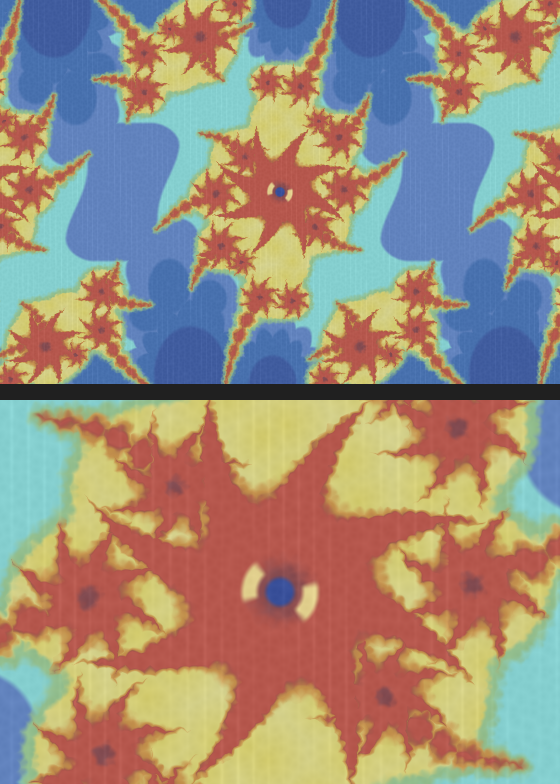
Top: the whole. Bottom: its middle third, enlarged.
This pattern is drawn by a Shadertoy shader. Its source:

```glsl
const float PERIOD = 4.33;
const float TAU = 6.2831853;

// Centre, radius of each red star in half a repeat
const vec3 STARS[12] = vec3[](
    vec3(0.0, 0.0, 0.86), vec3(0.81, 0.75, 0.31), vec3(0.88, 0.03, 0.33),
    vec3(-0.17, 1.50, 0.23), vec3(0.28, 1.45, 0.26), vec3(0.53, 0.97, 0.17),
    vec3(-0.48, 0.48, 0.28), vec3(-1.10, 2.13, 0.50), vec3(-1.87, 1.90, 0.28),
    vec3(-1.87, 1.37, 0.29), vec3(-1.52, 2.24, 0.16), vec3(-0.62, 2.58, 0.22));

// Root and tip of each tapering arm
const vec4 ARMS[9] = vec4[](
    vec4(0.90, 0.05, 1.70, 0.52), vec4(-0.50, 0.50, -1.10, 0.80),
    vec4(0.81, 0.75, 1.22, 1.32), vec4(0.28, 1.45, 0.75, 2.65),
    vec4(-1.87, 1.90, -2.60, 2.75), vec4(-1.87, 1.37, -2.55, 1.55),
    vec4(-1.80, 1.40, -2.10, 0.98), vec4(-1.10, 2.00, -0.78, 1.53),
    vec4(-1.10, 2.13, -0.40, 2.30));

// Centre, radius of the pale flesh between the stars
const vec3 FLESH[6] = vec3[](
    vec3(0.05, 0.95, 0.48), vec3(0.08, 1.40, 0.36), vec3(-1.42, 1.76, 0.40),
    vec3(-1.02, 1.76, 0.28), vec3(-0.55, 0.45, 0.42), vec3(0.50, 0.52, 0.48));

vec2 hash2(vec2 p) {
    return fract(sin(vec2(dot(p, vec2(127.1, 311.7)), dot(p, vec2(269.5, 183.3)))) * 437.58);
}

float cellular(vec2 p) {
    vec2 cell = floor(p);
    float nearest = 2.0;
    for (int y = -1; y <= 1; y++)
        for (int x = -1; x <= 1; x++) {
            vec2 c = cell + vec2(x, y);
            nearest = min(nearest, length(c + hash2(c) - p));
        }
    return nearest;
}

// Offset from the nearest horizontal repeat of a point
vec2 offsetFrom(vec2 p, vec2 centre) {
    vec2 d = p - centre;
    d.x -= PERIOD * round(d.x / PERIOD);
    return d;
}

float smoothMin(float a, float b, float k) {
    float h = max(k - abs(a - b), 0.0) / k;
    return min(a, b) - 0.25 * h * h * k;
}

float star(vec2 d, float radius) {
    float r = length(d);
    float turn = atan(d.y, d.x) * 8.0 / TAU + 0.5 * r / radius;
    float spike = abs(fract(turn) - 0.5) * 2.0;
    return (r - radius * (0.50 + 0.58 * spike * spike * spike)) * 0.75;
}

// x: serrated outline, y: beaded core
vec2 arm(vec2 p, vec4 ends) {
    vec2 axis = ends.zw - ends.xy;
    vec2 d = offsetFrom(p, 0.5 * (ends.xy + ends.zw)) + 0.5 * axis;
    float t = clamp(dot(d, axis) / dot(axis, axis), 0.0, 1.0);
    vec2 side = normalize(vec2(axis.y, -axis.x));
    float r = length(d - axis * t - side * 0.07 * sin(t * 0.5 * TAU));
    float bead = abs(sin(t * 17.0));
    float width = 0.2 * (1.0 - t) + 0.015;
    return vec2(r - width * (0.65 + 0.35 * bead), r - width * 0.45 * bead);
}

float rosette(vec2 d, vec2 radius, float petals) {
    float a = atan(d.y, d.x);
    return (length(d / radius) - 0.84 - 0.18 * abs(sin(a * petals))) * min(radius.x, radius.y);
}

float ellipse(vec2 d, vec2 radius) {
    return (length(d / radius) - 1.0) * min(radius.x, radius.y);
}

void mainImage(out vec4 fragColor, in vec2 fragCoord) {
    vec2 uv = (fragCoord - 0.5 * iResolution.xy) / iResolution.y * 5.28;
    float soft = 0.012 + 5.28 / iResolution.y;
    float grain = cellular(uv * 22.0);
    vec2 p = uv + 0.035 * (vec2(grain, cellular(uv * 19.0 + 7.0)) - 0.5);

    float halo = 9.0, petal = 9.0, heart = 9.0, flesh = 9.0, red = 9.0, pit = 9.0;

    // Each repeat has half-turn symmetry
    for (float s = 1.0; s >= -1.0; s -= 2.0) {
        vec2 q = p * s, clean = uv * s;

        // Blue rosettes and their lobes
        vec2 big = offsetFrom(clean, vec2(1.23, 2.50));
        vec2 mid = offsetFrom(clean, vec2(0.10, 2.65));
        vec2 low = offsetFrom(clean, vec2(-1.87, 2.65));
        float lobes = min(rosette(big, vec2(0.74, 1.0), 7.0),
            min(rosette(mid, vec2(0.56, 0.78), 8.0), rosette(low, vec2(0.42, 0.42), 6.0)));
        lobes = min(lobes, ellipse(offsetFrom(clean, vec2(1.52, 1.30)), vec2(0.29, 0.38)));
        lobes = min(lobes, ellipse(offsetFrom(clean, vec2(0.97, 1.47)), vec2(0.24, 0.26)));
        lobes = min(lobes, ellipse(offsetFrom(clean, vec2(1.82, 1.70)), vec2(0.25, 0.22)));
        petal = min(petal, lobes);
        heart = min(heart, min(ellipse(big, vec2(0.50, 0.65)), ellipse(mid, vec2(0.33, 0.40))));
        halo = min(halo, lobes - 0.17);
        halo = min(halo, length(offsetFrom(clean, vec2(1.41, 0.66))) - 0.30);
        halo = smoothMin(halo, length(offsetFrom(clean, vec2(1.74, 1.08))) - 0.38, 0.15);

        // Stars, flesh and arms
        for (int i = 0; i < 12; i++) {
            vec2 d = offsetFrom(q, STARS[i].xy);
            red = min(red, star(d, STARS[i].z));
            flesh = smoothMin(flesh, length(d) - STARS[i].z * 1.1, 0.1);
            pit = min(pit, length(d) / STARS[i].z);
        }
        for (int i = 0; i < 6; i++)
            flesh = smoothMin(flesh, length(offsetFrom(q, FLESH[i].xy)) - FLESH[i].z, 0.1);
        for (int i = 0; i < 9; i++) {
            vec2 a = arm(q, ARMS[i]);
            flesh = smoothMin(flesh, a.x, 0.06);
            red = min(red, a.y);
        }
    }

    // Waisted blue body between the stars
    vec2 body = offsetFrom(uv, vec2(0.5 * PERIOD, 0.0));
    body.x -= 0.14 * sin(body.y * 2.6);
    vec2 edge = abs(body) - vec2(0.27 - 0.05 * cos(body.y * 4.0), 0.62);
    halo = min(halo, length(max(edge, 0.0)) + min(max(edge.x, edge.y), 0.0) - 0.33);

    // Colour layers
    vec3 col = vec3(0.52, 0.81, 0.81);
    col = mix(col, vec3(0.38, 0.51, 0.74), smoothstep(soft, -soft, halo));
    col = mix(col, vec3(0.28, 0.44, 0.68), smoothstep(soft, -soft, petal));
    col = mix(col, vec3(0.25, 0.36, 0.62), smoothstep(soft, -soft, heart));
    col = mix(col, vec3(0.57, 0.74, 0.55), smoothstep(soft + 0.02, -soft, flesh - 0.025));
    vec3 cream = mix(vec3(0.82, 0.79, 0.42), vec3(0.83, 0.82, 0.56), cellular(uv * 4.0));
    col = mix(col, cream, smoothstep(0.0, -0.04, flesh));
    float inside = smoothstep(0.03, -0.03, flesh);
    col = mix(col, vec3(0.77, 0.57, 0.30), inside * smoothstep(0.065, 0.02, red));
    col = mix(col, vec3(0.71, 0.34, 0.30), smoothstep(soft, -soft, red));
    col = mix(col, vec3(0.46, 0.26, 0.25), 0.5 * smoothstep(0.03, 0.0, abs(red)) * grain);
    col = mix(col, vec3(0.42, 0.27, 0.32), 0.7 * smoothstep(0.22, 0.06, pit));

    // Eye of the large star
    vec2 eye = offsetFrom(uv, vec2(0.0));
    float ring = length(eye);
    float glint = smoothstep(0.2, 0.7, sin(2.0 * atan(eye.y, eye.x) + 2.2));
    col = mix(col, vec3(0.88, 0.81, 0.55), glint * smoothstep(0.05, 0.02, abs(ring - 0.14)));
    col = mix(col, vec3(0.22, 0.31, 0.60), smoothstep(0.08, 0.05, ring));

    // Fine vertical streaks and print grain
    float streak = pow(0.5 + 0.5 * sin(uv.x * 85.0 + sin(uv.x * 7.0)), 8.0);
    col += 0.03 * streak * (0.6 + 0.4 * sin(uv.y * 3.0 + uv.x * 11.0)) + 0.03 * (grain - 0.45);
    fragColor = vec4(clamp(col, 0.0, 1.0), 1.0);
}
```
